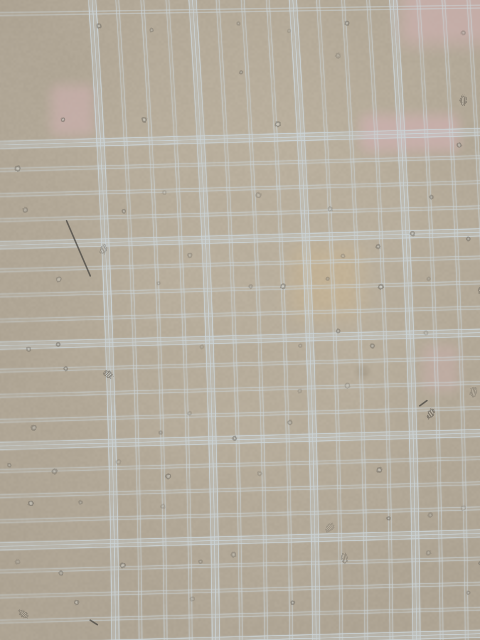
This pattern is drawn by a Shadertoy shader. Its source:

```glsl
// Pale ruled counting grid on tan glass: triple major lines, double minor lines, dust and pink glare.
#define STEP 0.0392          // spacing of neighbouring rulings, in canvas heights
#define GROUP 4.0            // minor steps per major ruling
#define GAP 0.0056           // distance between strands of one ruling
#define STRAND 0.0020        // strand width
#define MAJOR_INK 0.80
#define MINOR_INK 0.50
#define DUST_CELL 0.070
#define DUST_AMOUNT 0.46
#define TAN_LIGHT vec3(0.722, 0.682, 0.612)
#define TAN_DARK vec3(0.682, 0.643, 0.578)
#define INK vec3(0.795, 0.830, 0.845)
#define GLARE vec3(0.800, 0.690, 0.685)

float hash(vec2 p) {
    vec3 q = fract(vec3(p.xyx) * 0.1031);
    q += dot(q, q.yzx + 33.33);
    return fract((q.x + q.y) * q.z);
}

float noise(vec2 p) {
    vec2 i = floor(p), f = fract(p);
    f = f * f * (3.0 - 2.0 * f);
    vec2 e = vec2(0.0, 1.0);
    return mix(mix(hash(i), hash(i + e.yx), f.x),
               mix(hash(i + e.xy), hash(i + e.yy), f.x), f.y);
}

float strand(float d, float blur) {
    return 1.0 - smoothstep(STRAND * 0.5 - blur * 0.5, STRAND * 0.5 + blur * 0.5, d);
}

float pairOfStrands(float d, float blur) {
    return strand(abs(abs(d) - GAP * 0.4), blur);
}

// One family of rulings; t crosses the lines, s runs along them
float rulings(float t, float s, float blur) {
    float k = round(t / STEP);
    if (k < 0.0) return 0.0;
    float d = abs(t - k * STEP);
    float wear = 0.80 + 0.35 * noise(vec2(s * 45.0, k * 7.3));
    if (mod(k, GROUP) < 0.5) {
        float lines = max(strand(d, blur), strand(abs(d - GAP), blur));
        float haze = 1.0 - smoothstep(GAP * 0.7, GAP * 1.6, d);
        return min(1.0, MAJOR_INK * max(lines * wear, 0.42 * haze));
    }
    float haze = 1.0 - smoothstep(GAP * 0.3, GAP, d);
    return MINOR_INK * max(pairOfStrands(d, blur) * wear, 0.34 * haze);
}

// Soft-edged rounded patch
float patchGlow(vec2 p, vec2 center, vec2 halfSize, float edge) {
    vec2 q = max(abs(p - center) - halfSize, 0.0);
    return 1.0 - smoothstep(0.0, edge, length(q));
}

float scratch(vec2 p, vec2 a, vec2 b, float px) {
    vec2 ab = b - a;
    float h = clamp(dot(p - a, ab) / dot(ab, ab), 0.0, 1.0);
    return 1.0 - smoothstep(0.0002, 0.0006 + px, length(p - a - ab * h));
}

// Scattered grains: x is dark rim, y is bright core
vec2 dust(vec2 p, float px) {
    vec2 cell = floor(p / DUST_CELL);
    if (hash(cell + 3.7) > DUST_AMOUNT) return vec2(0.0);
    vec2 jitter = vec2(hash(cell + 11.0), hash(cell + 29.0));
    vec2 d = p - (cell + 0.2 + 0.6 * jitter) * DUST_CELL;
    float big = step(0.80, hash(cell + 47.0));
    float angle = 6.283 * hash(cell + 61.0);
    d = mat2(cos(angle), sin(angle), -sin(angle), cos(angle)) * d;
    d.x *= 1.0 + 0.5 * big;
    float radius = mix(0.0016 + 0.0015 * hash(cell + 83.0), 0.0065, big);
    float r = length(d) + radius * 0.6 * (noise(d * 420.0 + cell * 9.0) - 0.5);
    float rim = 1.0 - smoothstep(0.0, 0.0012 + px, abs(r - radius));
    float body = 1.0 - smoothstep(radius - px, radius + px, r);
    float stripes = 0.5 + 0.5 * sin(d.x * 1900.0);
    float strength = 0.35 + 0.65 * hash(cell + 97.0);
    return strength * vec2(max(rim * 0.65, big * body * stripes * 0.7),
                           body * mix(0.75, 0.35 * (1.0 - stripes), big));
}

void mainImage(out vec4 fragColor, in vec2 fragCoord) {
    float px = 1.0 / iResolution.y;
    vec2 p = vec2(fragCoord.x, iResolution.y - fragCoord.y) * px;

    // Glass, darker toward the borders, with mottling
    float shade = smoothstep(0.12, 0.62, length((p - vec2(0.43, 0.38)) * vec2(1.15, 0.9)));
    vec3 color = mix(TAN_LIGHT, TAN_DARK, shade);
    color += 0.012 * (noise(p * 9.0) - 0.5) + 0.016 * (noise(p * 260.0) - 0.5);

    // Glare and warm stains
    float pink = 0.65 * patchGlow(p, vec2(0.113, 0.172), vec2(0.016, 0.022), 0.034);
    pink = max(pink, 0.75 * patchGlow(p, vec2(0.640, 0.208), vec2(0.060, 0.012), 0.034));
    pink = max(pink, 0.70 * patchGlow(p, vec2(0.715, 0.020), vec2(0.065, 0.025), 0.050));
    pink = max(pink, 0.45 * patchGlow(p, vec2(0.688, 0.575), vec2(0.012, 0.020), 0.032));
    color = mix(color, GLARE, pink);
    color += vec3(0.035, 0.012, -0.025) * patchGlow(p, vec2(0.510, 0.440), vec2(0.025), 0.060);
    color -= 0.055 * patchGlow(p, vec2(0.567, 0.581), vec2(0.002), 0.014);

    // Slightly tilted and bowed rulings, out of focus at the left
    float across = p.x - (0.144 + 0.065 * p.y - 0.0286 * p.y * p.y);
    float down = p.y - (0.2265 - 0.027 * p.x);
    float blur = px + 0.0025 * smoothstep(0.17, 0.0, p.x);
    float vertical = rulings(across, p.y, px);
    float horizontal = rulings(down, p.x, blur);
    float topLine = MINOR_INK * pairOfStrands(p.y - 0.022 + 0.0156 * p.x, blur);
    horizontal = max(horizontal, topLine);
    color = mix(color, INK, 1.0 - (1.0 - vertical) * (1.0 - horizontal));

    // Dust and scratches
    vec2 grain = dust(p, px);
    color = mix(color, vec3(0.36, 0.34, 0.31), grain.x);
    color = mix(color, vec3(0.86, 0.86, 0.83), grain.y * 0.7);
    float marks = scratch(p, vec2(0.104, 0.345), vec2(0.141, 0.431), px);
    marks = max(marks, scratch(p, vec2(0.656, 0.634), vec2(0.667, 0.626), px));
    marks = max(marks, scratch(p, vec2(0.141, 0.969), vec2(0.152, 0.976), px));
    color = mix(color, vec3(0.30, 0.29, 0.27), marks * 0.8);

    fragColor = vec4(clamp(color, 0.0, 1.0), 1.0);
}
```
